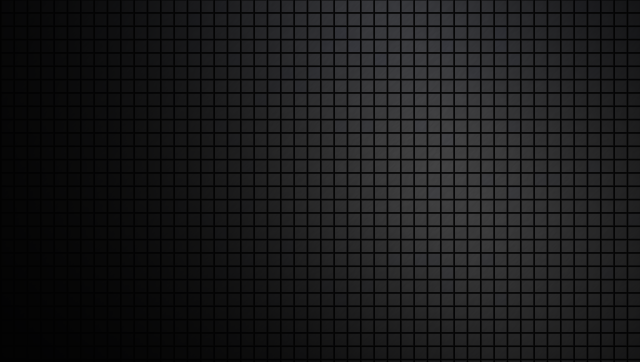
A WebGL 2 fragment shader for this background:

```glsl
#version 300 es
precision highp float;
// Dark wall of small square tiles, 48 across, parted by thin black joints.
// A soft slanted light band right of centre shades the tiles; a hash gives
// each one a slight tone and tint, and fine diagonal grain wears the faces.

uniform vec2 u_resolution;
out vec4 fragColor;

float hash(vec2 p) {
    return fract(sin(dot(p, vec2(127.1, 311.7))) * 43758.5453);
}

float valueNoise(vec2 p) {
    vec2 i = floor(p), f = fract(p);
    f = f * f * (3.0 - 2.0 * f);
    return mix(mix(hash(i), hash(i + vec2(1, 0)), f.x),
               mix(hash(i + vec2(0, 1)), hash(i + 1.0), f.x), f.y);
}

// Brightness of the slanted light; depth runs down from the top edge.
float lightBand(float x, float depth) {
    float offset = x - mix(0.62, 0.78, depth);
    float across = exp(-pow(sqrt(offset * offset + 0.002) / 0.36, 1.5));
    float fromPeak = depth - 0.45;
    float along = exp(-fromPeak * fromPeak * (fromPeak < 0.0 ? 0.7 : 2.4));
    return 0.26 * across * along;
}

void main() {
    vec2 uv = gl_FragCoord.xy / u_resolution;
    float depth = 1.0 - uv.y;

    // Square cells measured from the top left corner
    vec2 grid = 48.0 * vec2(gl_FragCoord.x, u_resolution.y - gl_FragCoord.y) / u_resolution.x;
    grid -= vec2(0.06, 0.97);
    vec2 tile = floor(grid);
    vec2 cell = fract(grid);

    // Joints, smoothed over one pixel
    float pixel = 48.0 / u_resolution.x;
    vec2 toJoint = min(cell, 1.0 - cell);
    vec2 cover = clamp((0.063 - toJoint) / pixel + 0.5, 0.0, 1.0);
    float joint = max(cover.x, cover.y);

    // Tile faces: light, slight tone changes and grain
    float light = lightBand(uv.x, depth);
    float tone = 1.0 + 0.05 * (hash(tile) - 0.5);
    vec2 diagonal = vec2(grid.x + grid.y, grid.x - grid.y);
    float grain = 1.0 + 0.06 * (valueNoise(diagonal * vec2(7.0, 2.0)) - 0.5);

    // Cooler light near the top, and on a few tiles
    float cool = 0.6 * (1.0 - smoothstep(0.0, 0.45, depth))
               + 0.4 * step(0.93, hash(tile + 19.0));
    vec3 tint = mix(vec3(1.0, 1.0, 1.01), vec3(0.96, 0.98, 1.08), cool);
    vec3 face = vec3(0.004, 0.004, 0.005) + tint * light * tone * grain;

    vec3 jointColor = vec3(0.006, 0.006, 0.007) + 0.07 * light;
    fragColor = vec4(mix(face, jointColor, joint), 1.0);
}
```
